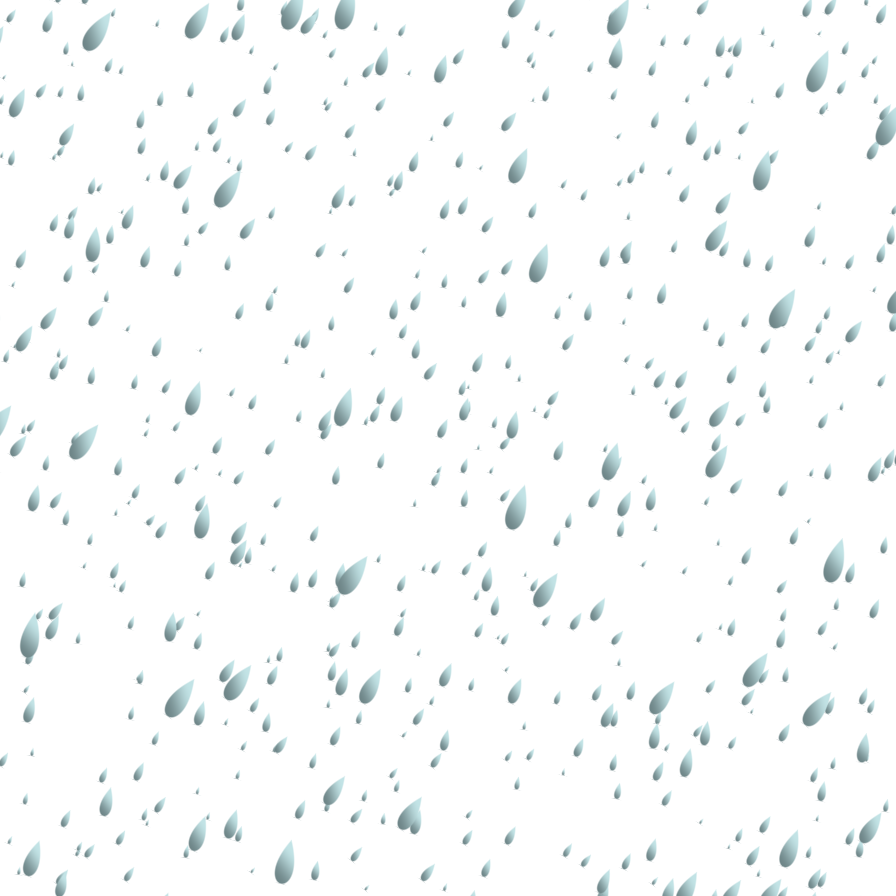
Give the GLSL for this pattern, as a Shadertoy shader.

```glsl
float hash(vec2 p) {
    return fract(sin(dot(p, vec2(127.1, 311.7))) * 43758.5453);
}

// Teardrop along the y axis: round end at y = 0, tip at y = 1
float teardrop(vec2 q) {
    float t = clamp(q.y, 0.002, 1.0);
    float halfWidth = 0.52 * sqrt(t) * (1.0 - t);
    float slope = 0.52 * (0.5 - 1.5 * t) / sqrt(t);
    float side = (abs(q.x) - halfWidth) / sqrt(1.0 + slope * slope);
    return max(side, abs(q.y - 0.5) - 0.5);
}

// Dark at the lower left, pale towards the tip and the right side
vec3 dropColor(vec2 q) {
    float light = smoothstep(-0.05, 0.85, q.y + 0.8 * q.x);
    return mix(vec3(0.43, 0.52, 0.53), vec3(0.76, 0.89, 0.90), light);
}

// Scatter drops over a jittered grid; share is the part of the cells in use
vec3 scatter(vec3 color, vec2 p, float cells, vec2 lengths, float share, float seed) {
    float soft = max(0.0011, 0.7 / iResolution.y);
    vec2 home = floor(p * cells);
    for (int j = -1; j <= 1; j++) {
        for (int i = -1; i <= 1; i++) {
            vec2 cell = home + vec2(i, j);
            vec2 id = cell + seed;
            if (hash(id) > share) continue;

            vec2 jitter = vec2(hash(id + 17.3), hash(id + 41.9));
            float size = mix(lengths.x, lengths.y, hash(id + 63.7));
            float tilt = mix(0.15, 0.68, hash(id + 88.1));
            vec2 axis = vec2(sin(tilt), cos(tilt));
            vec2 d = p - (cell + jitter) / cells;
            vec2 q = vec2(dot(d, vec2(axis.y, -axis.x)), dot(d, axis)) / size;

            float cover = 1.0 - smoothstep(-soft, soft, teardrop(q) * size);
            color = mix(color, dropColor(q), cover);
        }
    }
    return color;
}

void mainImage(out vec4 fragColor, in vec2 fragCoord) {
    vec2 p = fragCoord / iResolution.y;
    vec3 color = vec3(1.0);

    // From fine spray to large drops
    color = scatter(color, p, 21.0, vec2(0.005, 0.011), 0.32, 5.2);
    color = scatter(color, p, 24.0, vec2(0.012, 0.023), 0.56, 131.4);
    color = scatter(color, p, 13.0, vec2(0.023, 0.034), 0.40, 257.6);
    color = scatter(color, p, 9.0, vec2(0.037, 0.052), 0.47, 389.8);

    fragColor = vec4(color, 1.0);
}
```
